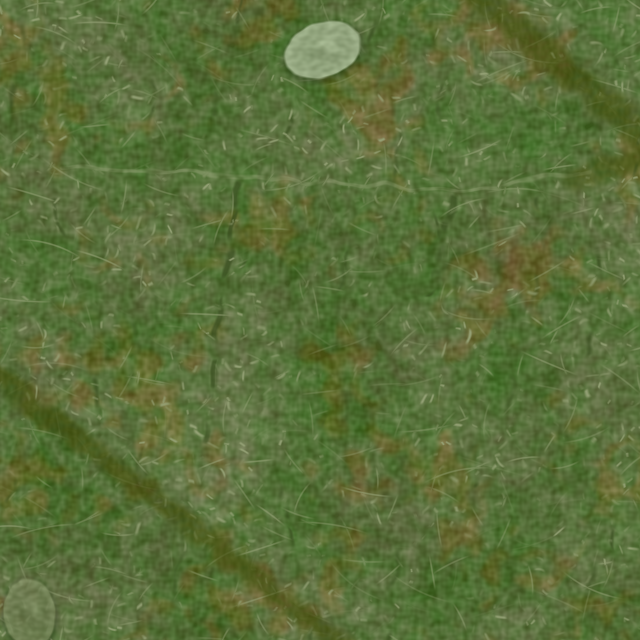
Reproduce this texture procedurally as a Shadertoy shader.

```glsl
// Close-up of a downy green leaf with dark veins, fine cracks, pale hairs and two oval scales.

const vec3 DARK_GREEN = vec3(0.265, 0.355, 0.145);
const vec3 MID_GREEN = vec3(0.338, 0.442, 0.228);
const vec3 LIGHT_GREEN = vec3(0.430, 0.520, 0.320);
const vec3 PALE_DOWN = vec3(0.590, 0.640, 0.470);
const vec3 VEIN_OLIVE = vec3(0.260, 0.315, 0.060);
const vec3 CRACK_GREEN = vec3(0.210, 0.290, 0.110);
const vec3 SCALE_PALE = vec3(0.590, 0.660, 0.510);
const vec3 SCALE_DULL = vec3(0.460, 0.520, 0.340);
const vec3 GREY_SHIFT = vec3(0.075, 0.000, 0.065);
const vec3 BROWN_SHIFT = vec3(0.065, -0.025, -0.035);
const float CONTRAST = 1.1;
const float GRAIN_FREQ = 115.0;
const float HAIR_WIDTH = 0.0026;

vec2 hash2(vec2 p) {
    vec3 q = fract(p.xyx * vec3(0.1031, 0.1030, 0.0973));
    q += dot(q, q.yzx + 33.33);
    return fract((q.xx + q.yz) * q.zy);
}

float cornerSlope(vec2 cell, vec2 offset) {
    float angle = 6.2832 * hash2(cell).x;
    return dot(vec2(cos(angle), sin(angle)), offset);
}

// Gradient noise, roughly -0.7 to 0.7
float noise(vec2 p) {
    vec2 i = floor(p), f = fract(p), e = vec2(1.0, 0.0);
    vec2 u = f * f * f * (f * (f * 6.0 - 15.0) + 10.0);
    return mix(mix(cornerSlope(i, f), cornerSlope(i + e, f - e), u.x),
               mix(cornerSlope(i + e.yx, f - e.yx), cornerSlope(i + 1.0, f - 1.0), u.x), u.y);
}

// Scattered curved strokes, one per cell; halfLength is in cells
float strokes(vec2 p, float cells, float angle, float spread, float halfLength, float width, float seed) {
    float cover = 0.0;
    vec2 home = floor(p * cells);
    for (int y = -1; y <= 1; y++)
    for (int x = -1; x <= 1; x++) {
        vec2 id = home + vec2(x, y);
        vec2 place = hash2(id + seed), kind = hash2(id + seed + 71.0);
        float a = angle + (kind.x - 0.5) * spread;
        vec2 d = p * cells - id - place;
        vec2 q = vec2(dot(d, vec2(cos(a), sin(a))), dot(d, vec2(-sin(a), cos(a))));
        q.y += (place.x - 0.5) * 0.7 * q.x * q.x;
        float reach = halfLength * (0.4 + 0.6 * place.y);
        float line = 1.0 - smoothstep(0.0, width * cells, abs(q.y));
        float ends = 1.0 - smoothstep(0.4 * reach, reach, abs(q.x));
        cover = max(cover, line * ends * kind.y);
    }
    return cover;
}

// Soft band around a segment
float band(vec2 p, vec2 a, vec2 b, float width) {
    vec2 ab = b - a;
    float t = clamp(dot(p - a, ab) / dot(ab, ab), 0.0, 1.0);
    return 1.0 - smoothstep(0.25 * width, width, length(p - a - ab * t));
}

// Flat oval scale with a soft shadow, a bright rim and a small central bump
vec3 addScale(vec3 col, vec2 p, vec2 centre, vec2 radii, float tilt, vec3 tint, float opacity, float grain) {
    vec2 d = p - centre;
    float c = cos(tilt), s = sin(tilt);
    vec2 q = vec2(c * d.x + s * d.y, c * d.y - s * d.x) / radii;
    float r = length(q) + 0.05 * noise(q * 2.5 + 9.0);
    float shadow = 1.0 - smoothstep(0.9, 1.2, length(q + vec2(0.0, 0.08)));
    float rim = smoothstep(0.7, 0.88, r) * (1.0 - smoothstep(0.9, 1.0, r));
    float bump = noise(q * 2.2 + 4.0) * (1.0 - smoothstep(0.3, 0.8, r));
    vec3 face = tint + 0.05 * rim + 0.14 * bump + 0.09 * grain;
    return mix(col * (1.0 - 0.2 * shadow), face, opacity * (1.0 - smoothstep(0.92, 1.02, r)));
}

void mainImage(out vec4 fragColor, in vec2 fragCoord) {
    vec2 uv = fragCoord / iResolution.xy;
    vec2 warp = vec2(noise(uv * 24.0), noise(uv * 24.0 + 40.0));
    vec2 p = uv + 0.012 * warp;

    // Mottled leaf tissue: broad patches, blotches and fibrous grain
    float patches = noise(uv * 4.5 + 3.0);
    float blotch = noise(p * vec2(17.0, 23.0) + 11.0);
    float clump = noise(p * 48.0 + 23.0);
    float grain = noise(uv * GRAIN_FREQ * vec2(0.7, 1.1) + 5.0);
    float fibre = noise(uv * GRAIN_FREQ * vec2(1.2, 0.6) + 57.0);
    float tone = CONTRAST * (0.55 * patches + 0.65 * blotch + 0.8 * clump + 0.85 * grain + 0.7 * fibre);
    vec3 col = mix(MID_GREEN, DARK_GREEN, clamp(-tone, 0.0, 1.2));
    col = mix(col, LIGHT_GREEN, clamp(tone, 0.0, 1.3));
    float grey = noise(uv * 7.0 + 31.0) + 0.9 * noise(p * 38.0 + 83.0);
    float brown = smoothstep(0.05, 0.5, noise(uv * 6.0 + 67.0) + 0.7 * noise(p * 28.0 + 90.0));
    col += GREY_SHIFT * grey + BROWN_SHIFT * brown;

    // Veins and cracks
    float ragged = clamp(0.8 + 0.7 * clump + 0.6 * grain, 0.0, 1.0);
    float vein = band(p, vec2(-0.02, 0.425), vec2(0.55, -0.02), 0.026);
    vein = max(vein, band(p, vec2(0.73, 1.02), vec2(1.02, 0.78), 0.036));
    vein = max(vein, 0.85 * band(p, vec2(0.90, 0.72), vec2(1.02, 0.76), 0.028));
    col = mix(col, VEIN_OLIVE + 0.06 * tone, 0.85 * vein * ragged);
    float crack = band(p, vec2(0.372, 0.715), vec2(0.345, 0.53), 0.008);
    crack = max(crack, band(p, vec2(0.345, 0.53), vec2(0.32, 0.30), 0.007));
    crack = max(crack, band(p, vec2(0.715, 0.70), vec2(0.67, 0.54), 0.008));
    crack = max(crack, strokes(p, 9.0, 1.5, 0.5, 0.5, 0.006, 13.0));
    col = mix(col, CRACK_GREEN, 0.65 * crack * smoothstep(-0.35, 0.2, blotch + clump));

    // Pale side vein, long hairs and clumped down
    float thread = band(p, vec2(0.10, 0.74), vec2(0.45, 0.72), 0.005);
    thread = max(thread, band(p, vec2(0.45, 0.72), vec2(0.72, 0.70), 0.005));
    thread = max(thread, band(p, vec2(0.72, 0.70), vec2(0.92, 0.73), 0.005));
    float hair = strokes(uv, 11.0, -0.1, 1.3, 0.7, HAIR_WIDTH, 29.0);
    hair = max(hair, 0.8 * strokes(uv, 17.0, 0.8, 3.0, 0.6, HAIR_WIDTH, 37.0));
    float down = strokes(p, 46.0, 0.2, 3.1, 0.55, 0.0035, 53.0);
    down *= smoothstep(-0.3, 0.4, blotch + 0.6 * patches + 0.5 * grey);
    float pale = max(max(0.45 * thread * ragged, 0.6 * hair), 0.95 * down);
    col = mix(col, PALE_DOWN, pale * (1.0 - 0.6 * vein));

    // Oval scales
    col = addScale(col, uv, vec2(0.504, 0.922), vec2(0.063, 0.044), 0.33, SCALE_PALE, 0.92, grain);
    col = addScale(col, uv, vec2(0.046, 0.042), vec2(0.042, 0.056), 0.1, SCALE_DULL, 0.75, grain);
    fragColor = vec4(clamp(col, 0.0, 1.0), 1.0);
}
```
